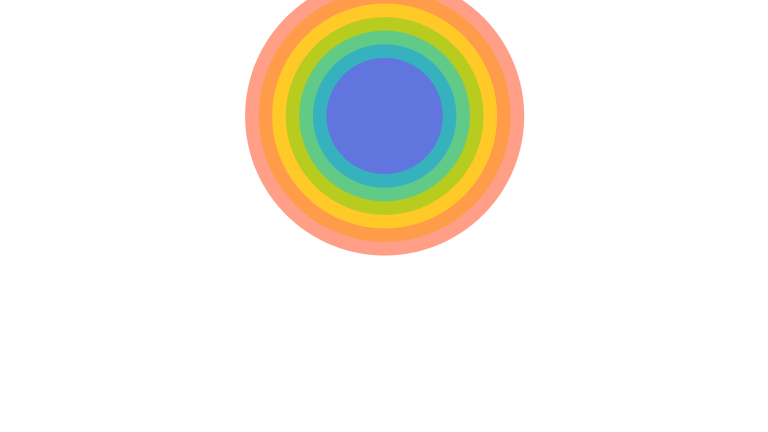
This background is drawn by a WebGL 2 fragment shader. Its source:

```glsl
#version 300 es
precision highp float;
// Concentric rainbow discs on white, cropped by the top edge.

uniform vec2 u_resolution;
out vec4 outColor;

const vec3 BANDS[7] = vec3[7](
    vec3(1.00, 0.624, 0.533),  // salmon
    vec3(1.00, 0.612, 0.290),  // orange
    vec3(1.00, 0.792, 0.157),  // yellow
    vec3(0.72, 0.796, 0.122),  // lime
    vec3(0.38, 0.792, 0.530),  // green
    vec3(0.21, 0.700, 0.750),  // teal
    vec3(0.38, 0.460, 0.870)   // indigo
);

// Antialiased coverage of a shape from its signed distance.
float coverage(float dist, float pixel) {
    return clamp(0.5 - dist / pixel, 0.0, 1.0);
}

void main() {
    // Height units, with x measured from the middle of the canvas.
    float pixel = 1.0 / u_resolution.y;
    vec2 p = (gl_FragCoord.xy - vec2(0.5 * u_resolution.x, 0.0)) * pixel;
    float fromCenter = length(p - vec2(0.0015, 0.7315));

    // Paint the discs from the largest to the smallest.
    vec3 color = vec3(1.0);
    for (int i = 0; i < 7; i++) {
        float radius = 0.3230 - 0.0314 * float(i);
        color = mix(color, BANDS[i], coverage(fromCenter - radius, pixel));
    }

    outColor = vec4(color, 1.0);
}
```
